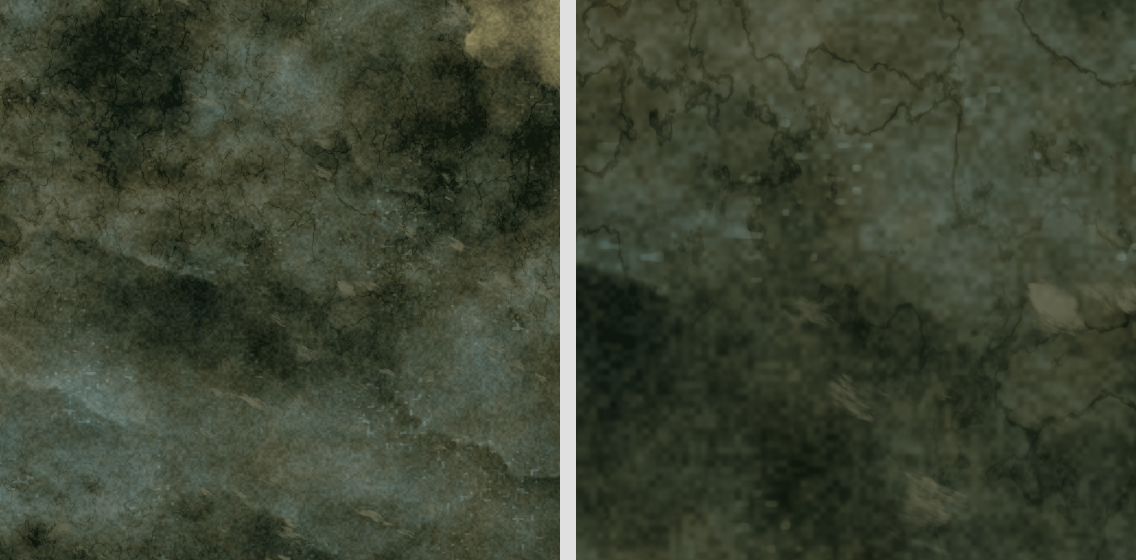
Left, the full canvas; right, a detail of the centre.
A Shadertoy shader for this texture:

```glsl
// Dark weathered rock face: mossy hollows, slanted ledges, pale mineral streaks.

float hash(vec2 p) {
    vec3 h = fract(vec3(p.xyx) * 0.1031);
    h += dot(h, h.yzx + 33.33);
    return fract((h.x + h.y) * h.z);
}

float noise(vec2 p) {
    vec2 cell = floor(p), f = fract(p);
    f = f * f * f * (f * (f * 6.0 - 15.0) + 10.0);
    return mix(mix(hash(cell), hash(cell + vec2(1, 0)), f.x),
               mix(hash(cell + vec2(0, 1)), hash(cell + vec2(1, 1)), f.x), f.y);
}

// Fractal noise centred on zero
float fbm(vec2 p) {
    float sum = 0.0, weight = 0.5;
    for (int i = 0; i < 6; i++) {
        sum += weight * (noise(p) - 0.5);
        p = mat2(1.6, 1.2, -1.2, 1.6) * p + 7.3;
        weight *= 0.54;
    }
    return sum;
}

// Soft elliptical hollow
float hollow(vec2 p, vec2 centre, vec2 size) {
    vec2 d = (p - centre) / size;
    return exp(-dot(d, d));
}

void mainImage(out vec4 fragColor, in vec2 fragCoord) {
    vec2 uv = fragCoord / iResolution.xy;
    vec2 warp = vec2(fbm(uv * 4.0 + 3.0), fbm(uv * 4.0 + 21.0));
    vec2 q = uv + 0.12 * warp;

    // Broad light and shade
    float rugged = smoothstep(-0.15, 0.18, fbm(q * 3.0 + 40.0) + 0.2 * (uv.y - 0.5));
    float tone = 0.67 + 1.25 * fbm(q * 4.5 + 11.0);

    // Rough lumps and fine cracks, stronger in rugged patches
    vec2 r = uv + 0.04 * warp;
    tone += mix(0.45, 1.0, rugged) * fbm(r * vec2(19.0, 23.0));
    float crack = abs(fbm(r * vec2(26.0, 20.0) + 52.0));
    tone -= 0.32 * rugged * (1.0 - smoothstep(0.0, 0.05, crack));

    // Slanted ledges: lit upper side, sharp shadow below
    float across = dot(q, vec2(1.5, 3.0)) + 0.9 * fbm(uv * 3.0 + 60.0);
    float s = fract(across);
    float ledge = smoothstep(0.0, 0.05, s) * (1.0 - s) - 0.45;
    float ledgeMask = smoothstep(-0.12, 0.12, fbm(uv * 4.0 + 75.0) - 0.2 * (uv.y - 0.5));
    tone += 0.55 * ledge * ledgeMask;

    // Deep hollows
    vec2 w = uv + 0.16 * warp + 0.05 * fbm(uv * 18.0);
    tone -= 0.46 * hollow(w, vec2(0.25, 0.91), vec2(0.22, 0.12));
    tone -= 0.62 * hollow(w, vec2(0.74, 0.78), vec2(0.11, 0.15));
    tone -= 0.46 * hollow(w, vec2(0.97, 0.74), vec2(0.09, 0.13));
    tone -= 0.44 * hollow(w, vec2(0.27, 0.43), vec2(0.17, 0.07));
    tone -= 0.38 * hollow(w, vec2(0.54, 0.37), vec2(0.13, 0.06));
    tone -= 0.62 * hollow(w, vec2(0.08, 0.01), vec2(0.20, 0.08));

    // Fine grain and bright flecks
    float grain = noise(uv * 256.0) + noise(uv * 140.0 + 9.0) - 1.0;
    tone += 0.27 * grain;
    float fleck = smoothstep(0.78, 0.96, noise(uv * vec2(120.0, 150.0) + 31.0));
    tone += 0.4 * fleck * smoothstep(-0.02, 0.15, fbm(uv * 7.0 + 90.0));
    tone = clamp(tone, -0.2, 1.5);

    // Olive shadows rising to grey-green stone
    vec3 shadow = vec3(0.11, 0.14, 0.09);
    vec3 olive = vec3(0.24, 0.26, 0.18);
    vec3 stone = vec3(0.34, 0.38, 0.32);
    vec3 col = tone < 0.5 ? mix(shadow, olive, tone * 2.0)
                          : mix(olive, stone, tone * 2.0 - 1.0);

    // Rusty brown against slate blue
    float hue = 0.8 * fbm(q * 6.0 + 120.0) + 0.2 * (uv.y - 0.5) + 0.45 * fbm(uv * 45.0);
    col += vec3(0.09, 0.0, -0.07) * hue * (0.3 + 0.7 * clamp(tone, 0.0, 1.0));

    // Pale slanted scuffs in scattered clusters
    vec2 slant = mat2(0.88, 0.47, -0.47, 0.88) * r;
    float scuff = smoothstep(0.17, 0.3, fbm(slant * vec2(16.0, 42.0) + 33.0));
    float cluster = smoothstep(0.0, 0.16, fbm(uv * 5.0 + 150.0));
    col = mix(col, vec3(0.47, 0.46, 0.36), 0.6 * scuff * cluster);

    // Sunlit tan stone in the upper corner
    float corner = uv.x + 0.75 * uv.y + 0.4 * warp.x + 0.2 * fbm(uv * 20.0);
    float lit = smoothstep(1.53, 1.57, corner) * smoothstep(0.82, 0.86, uv.y + 0.3 * warp.y);
    float mottle = 0.98 + 1.1 * fbm(r * 16.0) + 0.2 * grain;
    col = mix(col, vec3(0.43, 0.41, 0.28) * mottle, 0.9 * lit);

    fragColor = vec4(clamp(col, 0.0, 1.0), 1.0);
}
```
